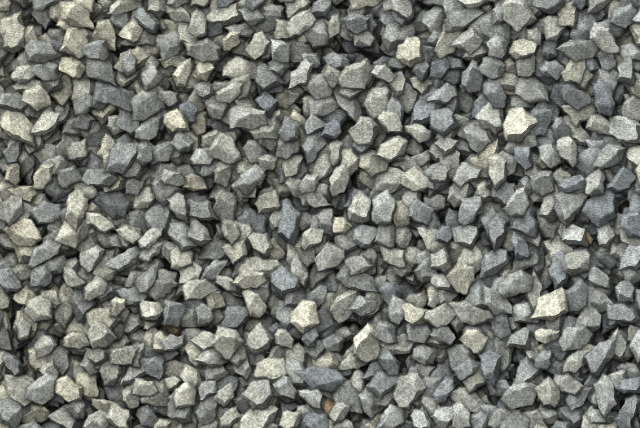
Reproduce this texture procedurally as a Shadertoy shader.

```glsl
// Crushed grey gravel seen from above in soft daylight.
// Layers of jittered cells are painted bottom to top; every stone is a random
// convex polygon with bevelled facets, a grainy surface and a contact shadow.

const float CELL = 0.062;   // spacing of stones, in canvas heights
const int LAYERS = 6;
const int SIDES = 6;

float hash(vec2 p) {
    return fract(sin(dot(p, vec2(127.1, 311.7))) * 43758.5453);
}

vec2 hash2(vec2 p) {
    return vec2(hash(p), hash(p + 57.3));
}

float noise(vec2 p) {
    vec2 i = floor(p), f = fract(p);
    f = f * f * (3.0 - 2.0 * f);
    return mix(mix(hash(i), hash(i + vec2(1, 0)), f.x),
               mix(hash(i + vec2(0, 1)), hash(i + vec2(1, 1)), f.x), f.y);
}

mat2 rotation(float a) {
    float c = cos(a), s = sin(a);
    return mat2(c, -s, s, c);
}

// Edge distance in x, diffuse light in y, for a stone of about unit radius
vec2 stone(vec2 q, vec2 id, vec3 light) {
    float edge = -10.0;
    vec2 tilt = (hash2(id + 3.1) - 0.5) * 1.1;
    float topHeight = 0.42 - dot(tilt, q);
    vec3 normal = normalize(vec3(tilt, 1.0)) * exp(-22.0 * max(topHeight, -1.0));
    for (int k = 0; k < SIDES; k++) {
        vec2 seed = id + float(k) * 7.7;
        float angle = 6.2832 * (float(k) + 0.75 * hash(seed)) / float(SIDES);
        vec2 dir = vec2(cos(angle), sin(angle));
        float d = dot(q, dir) - mix(0.7, 1.1, hash(seed + 1.9));
        float slope = mix(0.5, 2.6, hash(seed + 4.3));
        edge = max(edge, d);
        // Soft minimum of the facet heights blends the ridges slightly
        normal += normalize(vec3(slope * dir, 1.0)) * exp(-22.0 * max(-slope * d, -1.0));
    }
    return vec2(edge, max(dot(normalize(normal), light), 0.0));
}

vec3 stoneColor(vec2 id, float warmBias) {
    float pale = hash(id + 8.8);
    float warmth = clamp(0.75 * pale + 0.4 * hash(id + 5.5) - 0.1 + warmBias, 0.0, 1.0);
    vec3 tint = mix(vec3(0.96, 1.0, 1.01), vec3(1.03, 1.02, 0.91), warmth);
    vec3 rust = vec3(1.08, 0.95, 0.76);
    return mix(0.54, 0.80, pale) * mix(tint, rust, step(0.993, hash(id + 2.2)));
}

void mainImage(out vec4 fragColor, in vec2 fragCoord) {
    vec2 uv = fragCoord / iResolution.y;
    float pixel = 1.0 / iResolution.y;
    vec3 light = normalize(vec3(-0.35, 0.6, 0.8));

    // Chipped outlines and surface grain
    vec2 p = uv + 0.006 * (vec2(noise(uv * 70.0), noise(uv * 70.0 + 40.0)) - 0.5);
    float grain = 0.4 * noise(uv * 60.0) + 0.55 * noise(uv * 150.0 + 9.0)
                + 0.9 * noise(uv * 330.0 + 21.0) - 0.925;
    float warmBias = 0.15 - 0.2 * uv.x;

    vec3 color = vec3(0.22, 0.22, 0.21) * (1.0 + 0.5 * grain);
    for (int layer = 0; layer < LAYERS; layer++) {
        float level = float(layer);
        vec2 grid = p / CELL + level * vec2(13.37, 7.61);
        for (int j = -1; j <= 1; j++)
        for (int i = -1; i <= 1; i++) {
            vec2 cell = floor(grid) + vec2(i, j);
            vec2 id = cell + level * 31.0;
            // The pile thins out towards the top
            if (hash(id + 6.6) > 0.95 - 0.07 * level) continue;

            // Place, turn and stretch the stone
            vec2 offset = (grid - cell - 0.5 - 0.6 * (hash2(id) - 0.5)) * CELL;
            float radius = CELL * mix(0.37, 0.62, hash(id + 1.3));
            float stretch = mix(1.0, 1.38, hash(id + 9.4));
            mat2 turn = rotation(6.2832 * hash(id + 2.7));
            vec2 q = turn * offset / (radius * vec2(stretch, 1.0 / stretch));
            if (dot(q, q) > 7.0) continue;
            vec2 body = stone(q, id, vec3(turn * light.xy, light.z));
            float edge = body.x * radius * 0.85;

            // Shadow falls on the stones below, mostly away from the light
            float side = dot(normalize(offset + 1e-5), vec2(0.45, -0.89));
            color *= 1.0 - (0.45 + 0.33 * side) * exp(-max(edge, 0.0) / 0.0055);

            // Lit surface, duller near the rim and deeper in the pile
            float shade = (0.42 + 0.74 * body.y) * mix(0.9, 1.0, level / float(LAYERS - 1));
            shade *= 1.0 - 0.15 * smoothstep(-0.004, 0.0, edge);
            vec3 surface = stoneColor(id, warmBias) * shade * (1.0 + 0.37 * grain);
            color = mix(color, surface, smoothstep(pixel, -pixel, edge));
        }
    }
    fragColor = vec4(clamp(color * 1.04, 0.0, 1.0), 1.0);
}
```
